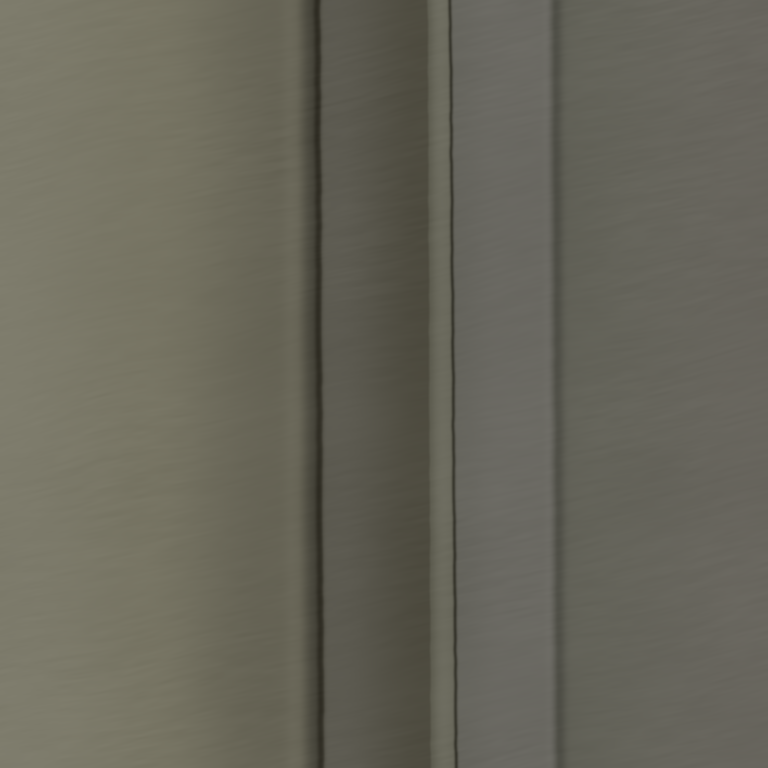
This texture is drawn by a WebGL 1 fragment shader. Its source:

```glsl
precision highp float;
// Painted cabinet joinery: a broad shaded panel, a dark groove, a recess,
// a narrow bead, a flat stile and a second panel. Each upright edge is a
// slightly leaning, wobbling line; faint brush streaks cover all the paint.

#define GROOVE_X 0.4125
#define BEAD_X 0.5570
#define SEAM_X 0.5860
#define STILE_X 0.7180
#define EDGE_WOBBLE 0.0022
#define EDGE_SOFT 0.0022
#define STREAK_GAIN 0.016
#define MOTTLE_GAIN 0.012

uniform vec2 u_resolution;

float hash(vec2 p) {
  p = fract(p * vec2(0.1031, 0.1137));
  p += dot(p, p.yx + 33.33);
  return fract((p.x + p.y) * p.x * 7.31);
}

float noise(vec2 p) {
  vec2 i = floor(p);
  vec2 f = fract(p);
  f = f * f * (3.0 - 2.0 * f);
  return mix(mix(hash(i), hash(i + vec2(1.0, 0.0)), f.x),
             mix(hash(i + vec2(0.0, 1.0)), hash(i + vec2(1.0, 1.0)), f.x), f.y);
}

// Signed horizontal distance to an edge that leans right towards the bottom.
float edgeDistance(vec2 uv, float x, float lean, float seed) {
  float wobble = noise(vec2(seed, uv.y * 65.0)) - 0.5;
  wobble += 0.7 * (noise(vec2(seed + 9.0, uv.y * 16.0)) - 0.5);
  return uv.x - x - lean * (1.0 - uv.y) - EDGE_WOBBLE * 0.5 * wobble;
}

float step01(float d) {
  float soft = max(EDGE_SOFT, 0.7 / u_resolution.x);
  return smoothstep(-soft, soft, d);
}

float ridge(float d, float width) {
  return exp(-d * d / (width * width));
}

void main() {
  vec2 uv = gl_FragCoord.xy / u_resolution;
  float groove = edgeDistance(uv, GROOVE_X, 0.005, 3.0);
  float bead = edgeDistance(uv, BEAD_X, 0.004, 17.0);
  float seam = edgeDistance(uv, SEAM_X, 0.008, 31.0);
  float stile = edgeDistance(uv, STILE_X, 0.005, 47.0);

  // Left panel: light at the outside, turning into shade near the groove
  float bend = uv.x + 0.03 * (noise(uv * vec2(3.0, 5.0)) - 0.5);
  vec3 leftPanel = mix(vec3(0.490, 0.482, 0.420), vec3(0.465, 0.455, 0.388),
                       smoothstep(0.0, 0.22, bend));
  leftPanel = mix(leftPanel, vec3(0.398, 0.388, 0.332),
                  smoothstep(0.19, 0.36, bend));
  leftPanel += 0.015 * ridge(groove + 0.036, 0.010);
  leftPanel *= 1.0 - 0.28 * smoothstep(-0.029, -0.007, groove);

  // Recess, bead, stile and right panel
  float depth = clamp(groove / (BEAD_X - GROOVE_X), 0.0, 1.0);
  vec3 recess = mix(vec3(0.362, 0.354, 0.316), vec3(0.304, 0.294, 0.248),
                    smoothstep(0.15, 0.95, depth));
  vec3 beadPaint = vec3(0.412, 0.408, 0.358) - 0.045 * ridge(bead, 0.007);
  beadPaint += 0.012 * ridge(bead - 0.018, 0.008);
  vec3 stilePaint = mix(vec3(0.398, 0.394, 0.365), vec3(0.416, 0.410, 0.384),
                        smoothstep(0.0, 0.06, seam));
  vec3 rightPanel = mix(vec3(0.388, 0.386, 0.347), vec3(0.407, 0.397, 0.367),
                        smoothstep(0.72, 1.0, uv.x));

  vec3 color = mix(leftPanel, recess, step01(groove - 0.004));
  color = mix(color, beadPaint, step01(bead));
  color = mix(color, stilePaint, step01(seam));
  color = mix(color, rightPanel, smoothstep(-0.005, 0.005, stile));

  // Dark lines and the soft shadow beside the stile
  color = mix(color, vec3(0.175, 0.165, 0.130), 0.90 * ridge(groove, 0.0048));
  color = mix(color, vec3(0.190, 0.185, 0.150), 0.85 * ridge(seam, 0.0024));
  color += 0.010 * ridge(stile + 0.007, 0.005);
  color *= 1.0 - 0.17 * ridge(stile - 0.006, 0.008);
  color *= 1.0 - 0.04 * smoothstep(0.0, 0.005, stile) * exp(-max(stile, 0.0) * 40.0);

  // Brush streaks, a little tilted, and broad mottling
  float slant = uv.y - 0.22 * uv.x + 0.012 * noise(uv * 7.0);
  float streak = noise(vec2(uv.x * 22.0, slant * 190.0)) - 0.5;
  streak += 0.6 * (noise(vec2(uv.x * 60.0 + 40.0, slant * 330.0)) - 0.5);
  float patches = 0.4 + 0.6 * noise(uv * vec2(6.0, 9.0) + 11.0);
  color += STREAK_GAIN * streak * patches;
  color += MOTTLE_GAIN * (noise(uv * vec2(7.0, 11.0) + 70.0) - 0.5);

  gl_FragColor = vec4(color, 1.0);
}
```
